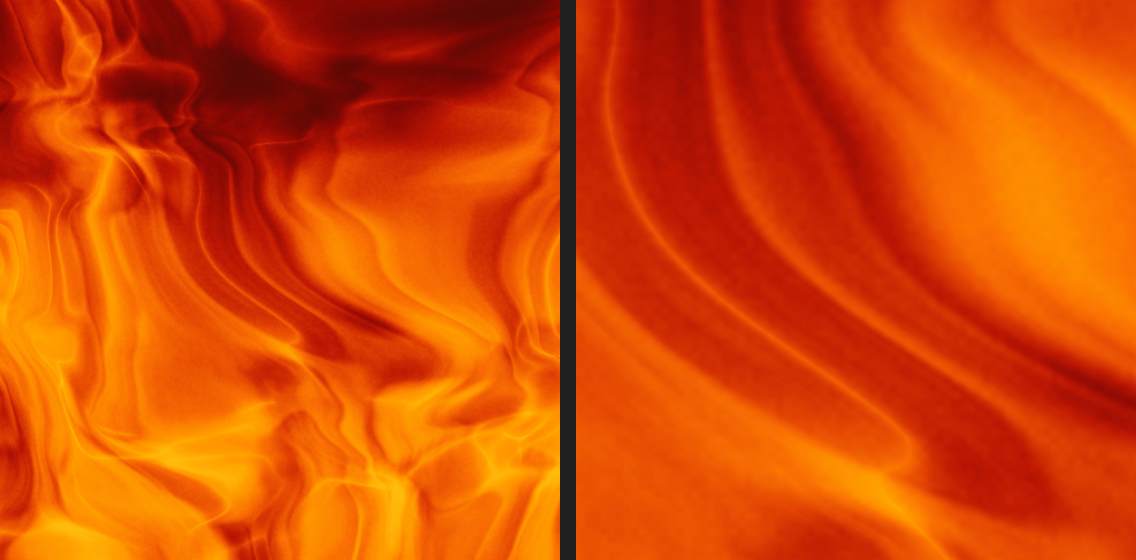
Left, the full canvas; right, a detail of the centre.
Write a three.js fragment shader that draws this texture.

```glsl
// Draws a wall of fire: curling flame sheets and short bright wisps under a dark, smoky top.
varying vec2 vUv;

float hash(vec2 p) {
  return fract(sin(dot(p, vec2(127.1, 311.7))) * 43758.5);
}

float noise(vec2 p) {
  vec2 cell = floor(p);
  vec2 f = fract(p);
  f = f * f * f * (f * (f * 6.0 - 15.0) + 10.0);
  float low = mix(hash(cell), hash(cell + vec2(1.0, 0.0)), f.x);
  float high = mix(hash(cell + vec2(0.0, 1.0)), hash(cell + vec2(1.0, 1.0)), f.x);
  return mix(low, high, f.y);
}

float fbm(vec2 p) {
  mat2 turn = mat2(0.8, 0.6, -0.6, 0.8);
  float sum = 0.0;
  float amplitude = 0.5;
  for (int i = 0; i < 5; i++) {
    sum += amplitude * noise(p);
    p = turn * p * 2.03 + 17.3;
    amplitude *= 0.5;
  }
  return sum;
}

// Offsets the point by noise so that straight streaks bend and curl
vec2 swirl(vec2 p, float frequency, float amount, float seed) {
  vec2 q = p * frequency + seed;
  return p + amount * (vec2(noise(q), noise(q + 31.7)) - 0.5);
}

// Flames lean left on the left side and right on the right side
vec2 flow(vec2 p) {
  float lean = mix(-0.3, 0.35, smoothstep(0.2, 1.2, p.x));
  vec2 q = vec2(p.x - lean * p.y, p.y);
  q = swirl(q, 3.3, 0.22, 4.1);
  q = swirl(q, 7.5, 0.1, 9.6);
  return swirl(q, 17.0, 0.025, 6.3);
}

// Flame sheet: a slow rise in heat that ends in a crisp edge
float sheet(vec2 p, float folds) {
  float f = fract(noise(p) * folds);
  return f * (1.0 - smoothstep(0.75, 1.0, f)) - 0.36;
}

// Short bright streak along the middle level of the noise
float wisp(vec2 p, float thinness) {
  float ridge = pow(1.0 - abs(2.0 * noise(p) - 1.0), thinness);
  return ridge * smoothstep(0.4, 0.75, noise(p * 0.9 + 53.0));
}

// Layers of wisps, each finer and bent in its own way
float wisps(vec2 p) {
  float sum = 0.0;
  for (int i = 0; i < 4; i++) {
    float layer = float(i);
    vec2 bent = swirl(p, 5.0 + 2.0 * layer, 0.1, 14.2 + 8.7 * layer);
    float scale = 1.0 + 0.5 * layer;
    sum += (1.2 - 0.15 * layer) * wisp(bent * vec2(6.5, 2.7) * scale + 37.0 * layer, 6.0);
  }
  return sum;
}

float spot(vec2 p, vec2 center, float radius) {
  vec2 d = (p - center) / radius;
  return exp(-dot(d, d));
}

// Broad layout: hot below, cool above, with smoky pockets
float glow(vec2 p) {
  float heat = mix(0.75, -0.8, smoothstep(0.3, 1.0, p.y));
  heat -= 1.1 * spot(p, vec2(0.54, 0.9), 0.2);
  heat -= 1.1 * spot(p, vec2(0.88, 1.0), 0.14);
  heat -= 0.9 * spot(p, vec2(0.67, 0.41), 0.09);
  heat -= 0.8 * spot(p, vec2(0.0, 0.28), 0.09);
  heat += 0.7 * spot(p, vec2(0.12, 0.62), 0.2);
  return heat + 0.5 * spot(p, vec2(0.6, 0.24), 0.15);
}

// Ramp positions follow the share of area that each colour covers
vec3 fireColor(float t) {
  vec3 maroon = vec3(0.28, 0.035, 0.02);
  vec3 crimson = vec3(0.54, 0.03, 0.01);
  vec3 red = vec3(0.74, 0.09, 0.01);
  vec3 ember = vec3(0.89, 0.27, 0.01);
  vec3 orange = vec3(0.98, 0.44, 0.01);
  vec3 amber = vec3(1.0, 0.62, 0.0);
  vec3 yellow = vec3(1.0, 0.76, 0.05);
  vec3 c = mix(maroon, crimson, clamp(t / 0.12, 0.0, 1.0));
  c = mix(c, red, clamp((t - 0.12) / 0.16, 0.0, 1.0));
  c = mix(c, ember, clamp((t - 0.28) / 0.25, 0.0, 1.0));
  c = mix(c, orange, clamp((t - 0.53) / 0.25, 0.0, 1.0));
  c = mix(c, amber, clamp((t - 0.78) / 0.165, 0.0, 1.0));
  return mix(c, yellow, clamp((t - 0.945) / 0.055, 0.0, 1.0));
}

void main() {
  vec2 streak = flow(vUv);
  float heat = glow(vUv);
  heat += 3.6 * (fbm(streak * vec2(6.0, 2.8) + 2.7) - 0.48);
  heat += 1.1 * sheet(streak * vec2(7.5, 3.0) + 11.0, 2.5);
  heat += 0.7 * sheet(streak * vec2(14.0, 5.0) + 23.0, 2.0);

  // Fine fibres along the flow, thin wisps and a faint grain
  heat += 1.3 * (fbm(streak * vec2(24.0, 6.0) + 61.0) - 0.48);
  heat += wisps(streak);
  heat += 0.12 * (noise(vUv * 220.0) - 0.5);

  // The logistic curve spreads the heat evenly over the ramp
  float meanHeat = 0.2;
  float spread = 1.1;
  float level = 1.0 / (1.0 + exp(-1.7 * (heat - meanHeat) / spread));
  gl_FragColor = vec4(fireColor(level), 1.0);
}
```
